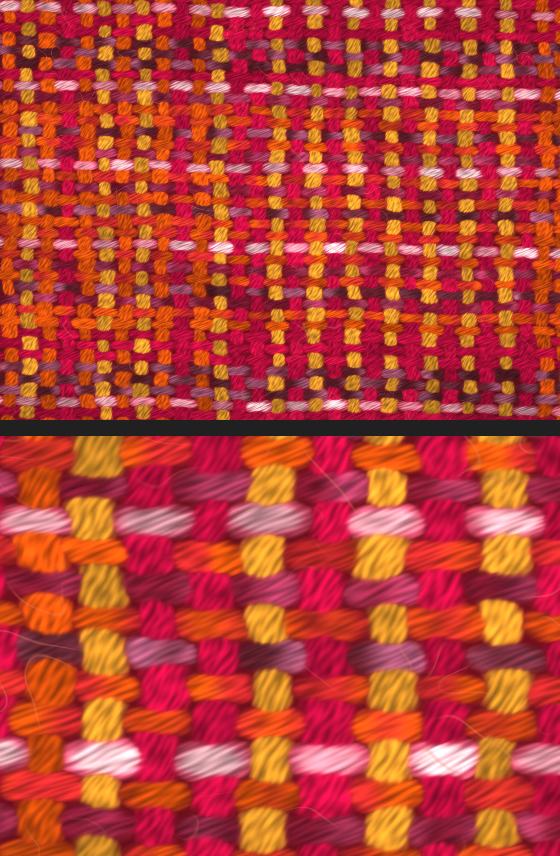
Top: the whole. Bottom: its middle third, enlarged.
Give the GLSL for this texture, as a Shadertoy shader.

```glsl
// Hand-woven tweed: yellow, orange and magenta warp crossed by mixed weft, with
// a shiny pink ribbon every seventh row. Each crossing is a rounded float of
// yarn; neighbouring floats are blended by height, then twisted and fuzzed.

#define THREADS vec2(29.3, 37.3)     // warp columns, weft rows
#define RIBBON_PERIOD 7.0            // rows between ribbons
#define ROW_DROP 0.9                 // rows the weft sinks from left to right
#define SHARPNESS 7.0                // crispness of the float edges
#define YELLOW  vec3(0.91, 0.60, 0.17)
#define ORANGE  vec3(0.90, 0.33, 0.06)
#define MAGENTA vec3(0.77, 0.06, 0.25)
#define MAUVE   vec3(0.68, 0.34, 0.46)
#define UMBER   vec3(0.36, 0.12, 0.16)
#define PINK    vec3(0.88, 0.34, 0.46)
#define SHINE   vec3(1.00, 0.83, 0.84)
#define GAP     vec3(0.43, 0.06, 0.11)

float hash(vec2 p) {
    vec3 q = fract(p.xyx * 0.1031);
    q += dot(q, q.yzx + 33.33);
    return fract((q.x + q.y) * q.z);
}

float cornerSlope(vec2 cell, vec2 corner, vec2 f) {
    float angle = 6.2832 * hash(cell + corner);
    return dot(vec2(cos(angle), sin(angle)), f - corner);
}

// Gradient noise, roughly -0.7 to 0.7
float noise(vec2 p) {
    vec2 c = floor(p), f = p - c;
    vec2 u = f * f * f * (f * (f * 6.0 - 15.0) + 10.0);
    float low  = mix(cornerSlope(c, vec2(0, 0), f), cornerSlope(c, vec2(1, 0), f), u.x);
    float high = mix(cornerSlope(c, vec2(0, 1), f), cornerSlope(c, vec2(1, 1), f), u.x);
    return mix(low, high, u.y);
}

// Left third: orange and yellow; the rest alternates yellow and magenta
vec3 warpColor(float column) {
    bool even = mod(column, 2.0) < 0.5;
    float pick = hash(vec2(column, 71.0));
    if (column > 27.5) return ORANGE;
    if (column < 11.5) return even ? ORANGE : (pick < 0.3 ? MAGENTA : YELLOW);
    return even && column > 12.5 ? YELLOW : MAGENTA;
}

bool isRibbon(float row) {
    return mod(row, RIBBON_PERIOD) < 0.5 && abs(row - 4.0 * RIBBON_PERIOD) > 0.5;
}

// Bands between ribbons are warm, except every fourth, which is cool
vec3 weftColor(float row, float along) {
    float band = floor(row / RIBBON_PERIOD);
    float step7 = mod(row, RIBBON_PERIOD);
    float marl = smoothstep(-0.25, 0.3, noise(vec2(along * 0.8, row * 5.3)));
    float pick = hash(vec2(row, 19.0));
    vec3 marled = mix(UMBER, MAUVE, marl);
    if (step7 > 3.5 && step7 < 4.5) return marled;
    if (mod(band, 4.0) < 0.5) return step7 < 0.5 ? ORANGE : (pick < 0.5 ? MAGENTA : marled);
    if (pick < 0.22) return MAGENTA;
    if (pick < 0.36) return mix(marled, MAGENTA, 0.35);
    return mix(ORANGE, mix(ORANGE, MAGENTA, 0.6), marl);
}

// Colour (rgb) and height (a) of the yarn lying on top at one crossing
vec4 yarnFloat(vec2 cell, vec2 d) {
    float chance = hash(cell + 7.0);
    bool warpOnTop = mod(cell.x + cell.y, 2.0) > 0.5;
    vec2 size;
    vec3 color;
    if (warpOnTop) {
        color = warpColor(cell.x);
        size = vec2(0.40, 0.86) * mix(0.84, 1.18, chance);
    } else {
        color = weftColor(cell.y, cell.x + d.x);
        size = vec2(0.72, 0.50) * mix(0.86, 1.10, chance);
    }
    d += 0.16 * (vec2(hash(cell + 31.0), hash(cell + 57.0)) - 0.5);
    vec2 e = d / size;
    float height = 1.0 - dot(e, e);

    // Slanted fibres follow the twist of the yarn
    vec2 grain = warpOnTop ? vec2(d.x * 9.0 + d.y * 3.0, d.y * 2.0)
                           : vec2(d.y * 7.0 + d.x * 5.0, d.x * 2.0);
    float fibre = noise(grain + cell * 13.7);
    if (!warpOnTop && isRibbon(cell.y)) {
        float gloss = smoothstep(0.0, 0.75, height + 0.35 * fibre);
        color = mix(PINK, SHINE, gloss * mix(0.35, 1.0, chance));
        height += 0.25;
    }
    color *= (0.84 + 0.26 * hash(cell + 83.0)) * (1.0 + 0.5 * fibre);
    return vec4(color, height + 0.2 * fibre);
}

void mainImage(out vec4 fragColor, in vec2 fragCoord) {
    vec2 uv = fragCoord / iResolution.xy;
    vec2 p = vec2(uv.x, 1.0 - uv.y) * THREADS;
    p.y -= ROW_DROP * uv.x;
    p += 0.30 * vec2(noise(p * 0.23), noise(p * 0.19 + 40.0));
    p += 0.10 * vec2(noise(p * 0.9 + 9.0), noise(p * 0.8 + 70.0));

    // Blend the nine nearest floats, the highest dominating
    vec2 home = floor(p);
    vec4 sum = vec4(0.0);
    float total = 0.0;
    for (int y = -1; y <= 1; y++)
    for (int x = -1; x <= 1; x++) {
        vec2 cell = home + vec2(x, y);
        vec4 yarn = yarnFloat(cell, p - cell - 0.5);
        float weight = exp(SHARPNESS * yarn.a);
        sum += yarn * weight;
        total += weight;
    }
    vec4 cloth = sum / total;
    vec3 color = mix(GAP, cloth.rgb, smoothstep(-0.75, 0.55, cloth.a));

    // Stray hairs and soft patches of light
    vec2 h = p * vec2(0.9, 0.6);
    float curl = noise(h + 0.8 * noise(h * 0.7 + 5.0) + 20.0);
    float hair = smoothstep(0.035, 0.0, abs(curl)) * smoothstep(0.05, 0.35, noise(h * 0.6 + 90.0));
    color = mix(color, vec3(0.88, 0.50, 0.38), 0.35 * hair);
    color *= 1.0 + 0.18 * noise(uv * 4.0 + 3.0) - 0.3 * dot(uv - 0.5, uv - 0.5);
    fragColor = vec4(clamp(color, 0.0, 1.0), 1.0);
}
```
